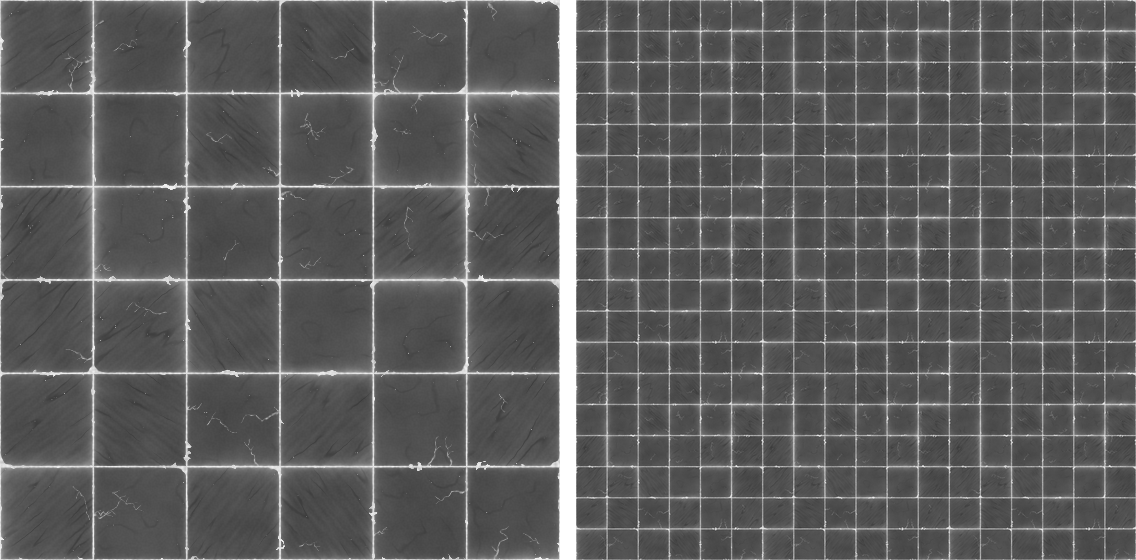
Left, the tile; right, the same tile 3 across and 3 down.
Reproduce this texture procedurally as a three.js fragment shader.

```glsl
varying vec2 vUv;

const float TILES = 6.0;
const vec3 SLATE = vec3(0.302);
const vec3 VEIN_DARK = vec3(0.2);
const vec3 GROUT = vec3(0.94);
const vec3 CRACK = vec3(0.74);
// Lengths below are in tile widths
const float GROUT_HALF = 0.0085;
const float GROUT_SOFT = 0.005;
const float CHIP_DEPTH = 0.13;
const float CORNER_RADIUS = 0.13;
const float HALO_REACH = 0.075;
const float HALO_GAIN = 0.19;
const float CRACK_HALF = 0.011;
const float CRACK_STEP = 0.085;
const float CRACK_CHANCE = 0.3;
const int CRACKS = 4;
const int CRACK_STEPS = 5;
const float SPECK_GRID = 264.0;
const float HALF_PI = 1.5707963;

float hash(vec2 p) {
  vec3 q = fract(p.xyx * 0.1031);
  q += dot(q, q.yzx + 33.33);
  return fract((q.x + q.y) * q.z);
}

vec2 hash2(vec2 p) { return vec2(hash(p + 2.7), hash(p + 71.3)); }

vec2 heading(float angle) { return vec2(cos(angle), sin(angle)); }

mat2 rotation(float angle) {
  vec2 h = heading(angle);
  return mat2(h.x, h.y, -h.y, h.x);
}

float corner(vec2 cell, vec2 offset, float period) {
  return dot(heading(4.0 * HALF_PI * hash(mod(cell, period) + 0.5)), offset);
}

// Gradient noise that wraps after period cells
float noise(vec2 p, float period) {
  vec2 i = floor(p), f = p - i;
  vec2 u = f * f * f * (f * (f * 6.0 - 15.0) + 10.0);
  vec2 e = vec2(1.0, 0.0);
  return mix(mix(corner(i, f, period), corner(i + e, f - e, period), u.x),
             mix(corner(i + e.yx, f - e.yx, period), corner(i + 1.0, f - 1.0, period), u.x), u.y);
}

float wrapNoise(float period) { return noise(vUv * period, period); }

float taperedSegment(vec2 p, vec2 a, vec2 b, float ra, float rb) {
  vec2 ab = b - a;
  float t = clamp(dot(p - a, ab) / dot(ab, ab), 0.0, 1.0);
  return length(p - a - ab * t) - mix(ra, rb, t);
}

// Branching random walks that start at or near a tile side
float crackDistance(vec2 p, vec2 id) {
  float d = 1.0;
  for (int k = 0; k < CRACKS; k++) {
    vec2 seed = id + 17.0 * float(k + 1);
    if (hash(seed) > CRACK_CHANCE) continue;
    vec2 r = hash2(seed + 3.0);
    float turn = HALF_PI * floor(4.0 * hash(seed + 5.0));
    float inset = step(0.65, r.y) * 0.22;
    vec2 a = rotation(turn) * vec2((r.x - 0.5) * 0.85, inset - 0.5);
    float reach = CRACK_STEP * mix(0.45, 1.25, hash(seed + 9.0));
    float radius = CRACK_HALF * (inset > 0.0 ? 0.5 : 1.2);
    for (int s = 0; s < CRACK_STEPS; s++) {
      vec2 w = hash2(seed + 31.0 * float(s + 1));
      float angle = turn + HALF_PI + (w.x - 0.5) * 2.0;
      float next = mix(radius, 0.0015, 0.45);
      vec2 b = a + reach * heading(angle);
      d = min(d, taperedSegment(p, a, b, radius, next));
      if (w.y > 0.6) {
        vec2 tip = a + reach * 0.85 * heading(angle + (w.x > 0.5 ? -1.1 : 1.1));
        d = min(d, taperedSegment(p, a, tip, radius * 0.7, 0.001));
      }
      a = b;
      radius = next;
    }
  }
  return d;
}

void main() {
  vec2 p = vUv * TILES;
  float aa = fwidth(p.x) * 0.7;
  vec2 id = mod(floor(p), TILES);
  vec2 f = fract(p);
  vec2 side = min(f, 1.0 - f);
  vec2 ragged = vec2(wrapNoise(78.0), wrapNoise(90.0));
  float fine = wrapNoise(186.0);

  // Slate clouds and grain
  float cloud = wrapNoise(9.0) + 0.6 * wrapNoise(24.0) + 0.3 * ragged.x;
  vec3 color = SLATE + 0.032 * cloud + 0.018 * wrapNoise(256.0) + 0.024 * (hash(id + 40.0) - 0.5);

  // Dark veins, straight and diagonal or faint and winding
  float straight = smoothstep(0.3, 0.6, hash(id + 50.0));
  float tilt = (hash(id + 60.0) > 0.35 ? -0.5 : 0.5) * HALF_PI + 0.3 * (hash(id + 65.0) - 0.5);
  vec2 q = rotation(tilt) * (f - 0.5) + 0.01 * ragged;
  vec2 veinUv = q * mix(vec2(2.6, 3.2), vec2(0.9, 6.5), straight) + 60.0 * hash2(id + 70.0);
  float ridge = abs(noise(veinUv, 64.0) + 0.12 * noise(veinUv * 3.0, 64.0));
  float patches = smoothstep(-0.25, 0.35, noise(q * 3.0 + 50.0 * hash2(id + 80.0), 64.0));
  float vein = (1.0 - smoothstep(0.0, 0.08, ridge)) * patches;
  color = mix(color, VEIN_DARK, vein * mix(0.28, 0.55, straight));
  color += 0.03 * straight * noise(q * vec2(3.0, 22.0) + 30.0 * hash2(id + 85.0), 64.0);

  // Pale halo, with its own strength on each side of a tile
  vec2 which = step(0.5, f);
  vec2 gain = vec2(hash(id + vec2(90.0 + which.x, 3.0)), hash(id + vec2(3.0, 95.0 + which.y)));
  vec2 halo = (0.12 + gain * gain) * exp(-side / HALO_REACH);
  float edge = min(side.x, side.y);
  color += HALO_GAIN * (halo.x + halo.y) * (1.0 + 0.6 * cloud);
  color += 0.2 * exp(-edge / 0.016) * (1.0 + 0.8 * ragged.y);

  // Bright specks along the veins
  vec2 speckUv = vUv * SPECK_GRID;
  vec2 speckId = mod(floor(speckUv), SPECK_GRID);
  float speck = 1.0 - smoothstep(0.1, 0.4, length(fract(speckUv) - 0.5));
  float speckGain = 0.4 * hash(speckId + 29.0) + 0.05;
  color += speckGain * speck * step(0.94, hash(speckId + 7.0)) * smoothstep(0.2, 0.7, vein);

  // Cracks, broken up along their length
  float crack = crackDistance(f - 0.5 + 0.022 * ragged + 0.008 * fine, id);
  float crackMask = 1.0 - smoothstep(-aa, aa, crack);
  color = mix(color, CRACK, crackMask * clamp(0.6 + 0.9 * fine + 0.5 * ragged.y, 0.1, 1.0));

  // Worn corners
  float wear = smoothstep(0.78, 1.0, hash(id * 2.0 + which + 120.0));
  float radius = (CORNER_RADIUS * wear + 0.012) * (1.0 + 0.5 * ragged.x);
  bool inCorner = max(side.x, side.y) < radius;
  float gap = inCorner ? radius - length(radius - side) : edge;

  // Grout, with spiky chips where noise ridges cross it
  float spike = max(1.0 - 7.0 * abs(wrapNoise(48.0) + 0.25 * ragged.y), 0.0);
  float chipped = smoothstep(0.08, 0.6, wrapNoise(18.0) + 0.3 * ragged.x);
  float width = GROUT_HALF + 0.002 * fine + 0.004 * wrapNoise(18.0);
  width += CHIP_DEPTH * spike * chipped * exp(-edge / 0.06);
  float soft = max(aa, GROUT_SOFT);
  float grout = 1.0 - smoothstep(-soft, soft, gap - width);
  float strength = clamp(0.82 + 0.5 * wrapNoise(12.0) + 0.3 * fine, 0.35, 1.0);
  color = mix(color, GROUT, grout * strength);

  gl_FragColor = vec4(clamp(color, 0.0, 1.0), 1.0);
}
```
